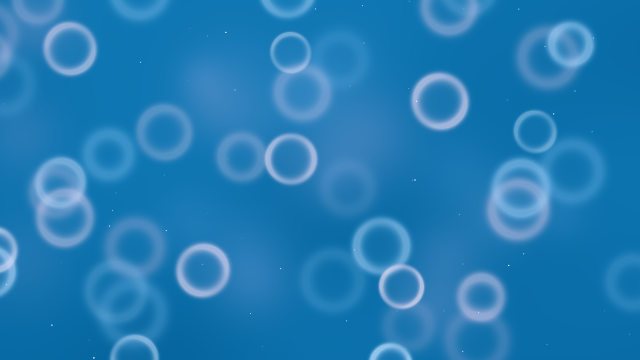
Give the GLSL for this background, as a Shadertoy shader.

```glsl
const vec3 DEEP_BLUE = vec3(0.015, 0.385, 0.605);
const vec3 CLEAR_BLUE = vec3(0.055, 0.465, 0.700);
const vec3 HAZE_BLUE = vec3(0.30, 0.60, 0.84);
const vec3 HAZE_LILAC = vec3(0.56, 0.60, 0.82);
const vec3 RIM_BLUE = vec3(0.52, 0.76, 0.96);
const vec3 RIM_PINK = vec3(0.84, 0.74, 0.90);
const vec3 GLINT = vec3(0.93, 0.95, 1.0);

const int HAZE_COUNT = 20;
const int BUBBLE_COUNT = 42;
const int SPECK_COUNT = 60;
const vec2 HAZE_RADIUS = vec2(0.06, 0.13);
const float HAZE_OPACITY = 0.34;
const float FAR_RADIUS = 0.072;
const float NEAR_RADIUS = 0.062;
const float FAR_BLUR = 0.023;
const float NEAR_BLUR = 0.0045;
const float FAR_OPACITY = 0.24;
const float NEAR_OPACITY = 0.80;
const float SPECK_RADIUS = 0.0022;
const vec2 SPREAD_STEP = vec2(0.7549, 0.5698);

vec4 hash4(float n) {
    vec4 p = fract(vec4(n) * vec4(0.1031, 0.1030, 0.0973, 0.1099));
    p += dot(p, p.wzxy + 33.33);
    return fract((p.xxyz + p.yzzw) * p.zywx);
}

float valueNoise(vec2 p) {
    vec2 cell = floor(p);
    vec2 f = fract(p);
    f = f * f * (3.0 - 2.0 * f);
    float n = cell.x + cell.y * 57.0 + 211.0;
    return mix(mix(hash4(n).x, hash4(n + 1.0).x, f.x),
               mix(hash4(n + 57.0).x, hash4(n + 58.0).x, f.x), f.y);
}

// Evenly spread position with some jitter, slightly overshooting the canvas
vec2 scatter(float i, vec2 jitter, float aspect) {
    vec2 p = fract(0.37 + i * SPREAD_STEP + 0.25 * jitter);
    return mix(vec2(-0.04), vec2(1.04), p) * vec2(aspect, 1.0);
}

// Soft band around a circle; the inner side fades more slowly
float rim(vec2 p, float radius, float blur, float innerSpread) {
    float d = length(p) - radius;
    float width = d < 0.0 ? blur * innerSpread : blur;
    return exp(-d * d / (width * width));
}

float bubble(vec2 p, float radius, float focus, float angle) {
    float blur = mix(FAR_BLUR, NEAR_BLUR, focus);
    vec2 axis = vec2(cos(angle), sin(angle));
    float facing = dot(p, axis) / max(length(p), 0.001);
    float shade = mix(1.0, 0.45 + 0.55 * facing * facing, focus);
    float outer = rim(p, radius, blur, mix(1.0, 1.9, focus)) * shade;
    float crescent = rim(p - axis * 0.07 * radius, radius * 0.91, blur * 1.3, 1.6);
    float fill = smoothstep(radius + blur, radius - blur, length(p));
    return min(outer + 0.32 * focus * crescent + 0.09 * fill, 1.0);
}

void mainImage(out vec4 fragColor, in vec2 fragCoord) {
    float aspect = iResolution.x / iResolution.y;
    float pixel = 1.0 / iResolution.y;
    vec2 p = fragCoord * pixel;
    vec2 uv = fragCoord / iResolution.xy;

    // Water
    float side = uv.x - 0.5;
    float light = 0.18 + 0.42 * uv.y - 0.5 * side * side + 0.45 * valueNoise(p * 2.2);
    vec3 color = mix(DEEP_BLUE, CLEAR_BLUE, smoothstep(0.1, 0.9, light));

    // Haze, denser towards the middle
    for (int i = 0; i < HAZE_COUNT; i++) {
        vec4 h = hash4(float(i) + 17.0);
        vec4 k = hash4(float(i) + 83.0);
        vec2 center = mix(h.xy, k.xy, 0.35) * vec2(aspect, 1.0);
        float radius = mix(HAZE_RADIUS.x, HAZE_RADIUS.y, h.z);
        vec2 d = (p - center) / radius;
        float amount = HAZE_OPACITY * mix(0.4, 1.0, h.w) * exp(-dot(d, d));
        color = mix(color, mix(HAZE_BLUE, HAZE_LILAC, k.z), amount);
    }

    // Bubbles, from far and blurred to near and sharp
    for (int i = 0; i < BUBBLE_COUNT; i++) {
        float n = float(i);
        vec4 h = hash4(n + 141.0);
        vec4 k = hash4(n + 307.0);
        float focus = pow(n / float(BUBBLE_COUNT - 1), 1.3);
        float radius = mix(FAR_RADIUS, NEAR_RADIUS, focus) * mix(0.82, 1.15, h.z);
        vec2 center = scatter(n, h.xy, aspect);
        float band = bubble(p - center, radius, focus, 6.2832 * h.w);
        float opacity = mix(FAR_OPACITY, NEAR_OPACITY, focus) * mix(0.55, 1.1, k.x);
        vec3 tint = mix(RIM_BLUE, RIM_PINK, smoothstep(0.3, 0.7, k.y));
        tint = mix(tint, GLINT, focus * band * 0.6);
        color = mix(color, tint, clamp(band * opacity, 0.0, 1.0));
    }

    // Drifting specks
    for (int i = 0; i < SPECK_COUNT; i++) {
        vec4 h = hash4(float(i) + 523.0);
        float d = length(p - h.xy * vec2(aspect, 1.0));
        float radius = SPECK_RADIUS * mix(0.6, 1.0, h.z);
        float dot1 = smoothstep(radius + 0.5 * pixel, radius - 0.5 * pixel, d);
        color = mix(color, GLINT, dot1 * mix(0.12, 0.95, h.w * h.w));
    }

    fragColor = vec4(color, 1.0);
}
```
